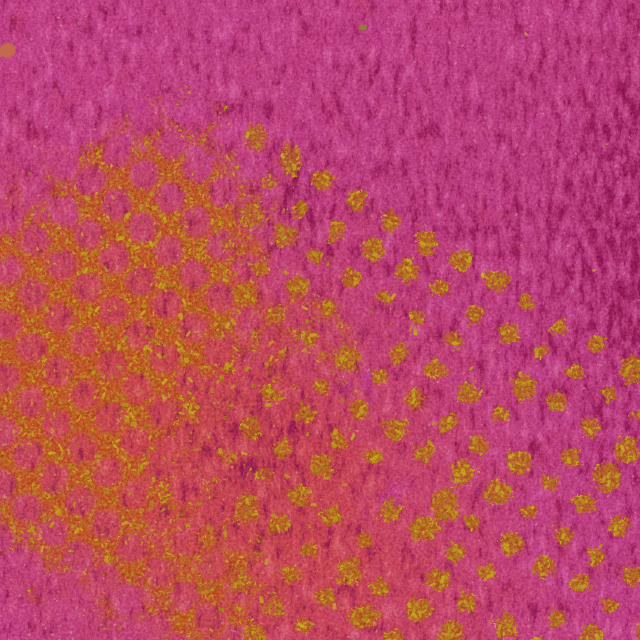
Reproduce this texture procedurally as a Shadertoy shader.

```glsl
// Rose plaster with a stencilled ochre honeycomb and rows of crumbled yellow pigment.

vec2 hash2(vec2 p) {
    vec3 q = fract(p.xyx * vec3(0.1031, 0.1030, 0.0973));
    q += dot(q, q.yzx + 33.33);
    return fract((q.xx + q.yz) * q.zy);
}

float gradientNoise(vec2 p) {
    vec2 i = floor(p), f = fract(p);
    vec2 u = f * f * f * (f * (f * 6.0 - 15.0) + 10.0);
    vec2 e = vec2(0.0, 1.0);
    float a = dot(hash2(i) * 2.0 - 1.0, f);
    float b = dot(hash2(i + e.yx) * 2.0 - 1.0, f - e.yx);
    float c = dot(hash2(i + e.xy) * 2.0 - 1.0, f - e.xy);
    float d = dot(hash2(i + e.yy) * 2.0 - 1.0, f - e.yy);
    return mix(mix(a, b, u.x), mix(c, d, u.x), u.y);
}

float fbm(vec2 p) {
    float sum = 0.0, amp = 1.0;
    for (int i = 0; i < 4; i++) {
        sum += amp * gradientNoise(p);
        p = mat2(1.6, 1.2, -1.2, 1.6) * p + 17.3;
        amp *= 0.6;
    }
    return sum;
}

float glow(vec2 p, vec2 centre, vec2 radius) {
    vec2 d = (p - centre) / radius;
    return exp(-dot(d, d));
}

// Distance to the nearest point of a skewed lattice.
float latticeDistance(vec2 p, vec2 origin, mat2 basis) {
    vec2 cell = inverse(basis) * (p - origin);
    return length(basis * (cell - floor(cell + 0.5)));
}

// Pigment heaps on a skewed lattice: the upper rows are sparse, the left side thins out.
float heaps(vec2 p, vec2 origin, mat2 basis, float rough) {
    vec2 base = floor(inverse(basis) * (p - origin) + 0.5);
    float cover = 0.0;
    for (int y = -1; y <= 1; y++)
    for (int x = -1; x <= 1; x++) {
        vec2 id = base + vec2(x, y);
        vec2 h = hash2(id + 71.0), k = hash2(id + 139.0);
        vec2 centre = origin + basis * id + (h - 0.5) * 0.010;
        float present = step(-1.5, id.y) * step(k.x, 0.93);
        present *= smoothstep(0.30, 0.46, centre.x + (k.y - 0.5) * 0.1);
        float radius = mix(0.011, 0.020, h.x * h.x) + 0.004 * smoothstep(0.45, 0.2, centre.y) * k.y;
        vec2 d = (p - centre) * vec2(1.0, mix(0.8, 1.2, h.y));
        float heap = 1.0 - smoothstep(-0.004, 0.004, length(d) - radius + rough * 0.012);
        cover = max(cover, present * heap);
    }
    return cover;
}

// Angular crumbs: x is coverage, y is brightness.
vec2 crumbs(vec2 p, float size, float density, float pixel) {
    vec2 base = floor(p / size), result = vec2(0.0);
    for (int y = -1; y <= 1; y++)
    for (int x = -1; x <= 1; x++) {
        vec2 id = base + vec2(x, y);
        vec2 h = hash2(id + 11.0), k = hash2(id + 53.0);
        vec2 d = p - (id + h) * size;
        float angle = 6.2832 * k.x;
        d = mat2(cos(angle), sin(angle), -sin(angle), cos(angle)) * d;
        vec2 box = abs(d) - size * vec2(0.22 + 0.33 * k.y, 0.14 + 0.16 * h.x);
        float edge = max(max(box.x, box.y), (box.x + box.y) * 0.7 + size * 0.08);
        float cover = (1.0 - smoothstep(-pixel, pixel, edge)) * step(fract(k.x * 7.0 + h.y), density);
        if (cover > result.x) result = vec2(cover, 0.45 + 0.55 * k.y + 0.25 * d.y / size);
    }
    return result;
}

// Rose ground, warm towards the lower middle and dark along the right edge.
vec3 plaster(vec2 p, float mottled, float streaks, float grain) {
    float warm = 0.95 * glow(p, vec2(0.43, 0.20), vec2(0.28, 0.32)) + 0.8 * glow(p, vec2(0.13, 0.43), vec2(0.30, 0.28));
    warm += 0.25 * glow(p, vec2(0.65, 0.03), vec2(0.2));
    vec3 col = mix(vec3(0.75, 0.25, 0.52), vec3(0.78, 0.27, 0.32), clamp(warm + mottled * 0.25, 0.0, 1.0));
    float dark = 0.65 * glow(p, vec2(1.04, 0.62), vec2(0.15, 0.40)) + 0.22 * glow(p, vec2(0.72, 0.68), vec2(0.30, 0.26));
    dark += 0.6 * glow(p, vec2(0.47, 0.69), vec2(0.025, 0.07)) + 0.35 * glow(p, vec2(0.41, 0.30), vec2(0.09, 0.12));
    float stain = smoothstep(0.05, 0.75, streaks + mottled * 0.35 + dark * 0.45);
    col = mix(col, vec3(0.56, 0.09, 0.32), clamp(stain * 0.75 + dark * 0.35, 0.0, 0.9));
    col += vec3(0.06, 0.10, 0.08) * smoothstep(0.0, 0.7, -streaks - mottled * 0.3);
    float violet = glow(p, vec2(0.62, 0.21), vec2(0.05, 0.04)) + glow(p, vec2(0.57, 0.41), vec2(0.04, 0.05));
    col = mix(col, vec3(0.76, 0.24, 0.66), 0.7 * violet * smoothstep(0.0, 0.5, mottled + 0.15));
    return col + grain * vec3(0.13, 0.10, 0.11);
}

void mainImage(out vec4 fragColor, in vec2 fragCoord) {
    vec2 p = fragCoord / iResolution.xy;
    float pixel = 0.8 / iResolution.y;
    float mottled = fbm(p * 22.0), rough = fbm(p * 75.0 + 9.0), grain = fbm(p * 210.0);
    float streaks = fbm(p * vec2(75.0, 32.0) + 31.0);
    vec3 col = plaster(p, mottled, streaks, grain);

    // Ochre dust sprayed around round stencil holes.
    float dust = glow(p, vec2(0.25, 0.66), vec2(0.16, 0.15)) + glow(p, vec2(0.17, 0.48), vec2(0.21, 0.16));
    dust += 0.8 * glow(p, vec2(0.00, 0.43), vec2(0.12, 0.17)) + 0.95 * glow(p, vec2(0.11, 0.22), vec2(0.16, 0.12));
    dust += 0.75 * glow(p, vec2(0.31, 0.07), vec2(0.14, 0.11)) + 0.45 * glow(p, vec2(0.50, 0.47), vec2(0.09, 0.08));
    mat2 holeBasis = mat2(0.0404, -0.0365, -0.0430, -0.0469);
    float hole = latticeDistance(p, vec2(0.225, 0.727), holeBasis) + rough * 0.006;
    float web = smoothstep(0.016, 0.031, hole);
    float spray = smoothstep(0.25, 0.85, dust + mottled * 0.45 + rough * 0.25) * mix(0.12, 1.0, web);
    vec3 ochre = mix(vec3(0.75, 0.34, 0.13), vec3(0.70, 0.45, 0.12), smoothstep(-0.1, 0.6, rough + grain * 0.6));
    col = mix(col, ochre + grain * 0.14, 0.88 * spray);

    // Regular heaps across the right half.
    mat2 heapBasis = mat2(0.0534, -0.0330, -0.0313, -0.0460);
    float heap = heaps(p, vec2(0.7396, 0.5117), heapBasis, rough);
    col = mix(col, vec3(0.71, 0.39, 0.12) + grain * 0.16, 0.85 * heap);

    // Loose yellow crumbs gather on the heaps and along the dusty web.
    float gather = glow(p, vec2(0.25, 0.51), vec2(0.21, 0.18)) + 0.5 * glow(p, vec2(0.15, 0.25), vec2(0.22, 0.16));
    float loose = spray * gather * (0.35 + 0.5 * smoothstep(-0.1, 0.4, mottled)) + 0.12 * glow(p, vec2(0.38, 0.38), vec2(0.2));
    vec2 coarse = crumbs(p, 0.0105, max(loose * 0.65, heap * 0.6), pixel);
    vec2 fine = crumbs(p + 0.37, 0.0058, max(spray * 0.35, heap * 0.65), pixel);
    vec2 crumb = coarse.x > fine.x ? coarse : fine;
    vec3 yellow = mix(vec3(0.49, 0.30, 0.05), vec3(0.78, 0.66, 0.12), crumb.y);
    col = mix(col, yellow + grain * 0.08, crumb.x * 0.9);

    // Pale specks, one green fleck and an ochre chip at the upper left.
    float speck = crumbs(p + 0.71, 0.0045, 0.006 + 0.03 * smoothstep(0.5, 0.0, p.y + p.x * 0.5), pixel).x;
    col = mix(col, vec3(0.80, 0.60, 0.55), speck * 0.7);
    col = mix(col, vec3(0.55, 0.50, 0.20), smoothstep(0.4, 0.7, glow(p, vec2(0.567, 0.957), vec2(0.008, 0.006))));
    col = mix(col, vec3(0.76, 0.42, 0.30), smoothstep(0.3, 0.7, glow(p, vec2(0.01, 0.92), vec2(0.016, 0.014)) + rough * 0.2));
    fragColor = vec4(clamp(col, 0.0, 1.0), 1.0);
}
```
